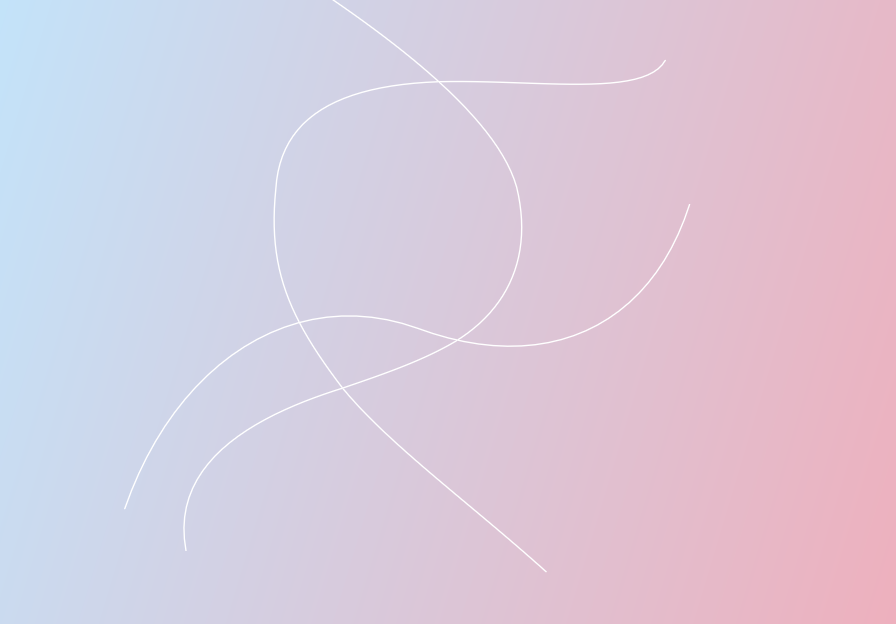
This background is drawn by a Shadertoy shader. Its source:

```glsl
const vec3 SKY_BLUE = vec3(0.765, 0.890, 0.978);
const vec3 ROSE_PINK = vec3(0.932, 0.690, 0.742);
const vec3 LINE_COLOR = vec3(1.0);
const float GRADIENT_LEAN = 0.30;     // sideways shift of the blend per unit of height
const float LINE_HALF_WIDTH = 0.0011; // in canvas heights
const int CURVE_STEPS = 24;

// Points shared by neighbouring curve pieces, in canvas heights
const vec2 LOOP_SHOULDER = vec2(0.828, 0.700);
const vec2 LOOP_HIP = vec2(0.730, 0.453);
const vec2 HOOK_TOP = vec2(0.702, 0.869);
const vec2 HOOK_SIDE = vec2(0.442, 0.697);
const vec2 CROSSING = vec2(0.549, 0.378);
const vec2 WAVE_MIDDLE = vec2(0.669, 0.474);

float segmentDistance(vec2 p, vec2 a, vec2 b) {
    vec2 pa = p - a, ba = b - a;
    return length(pa - ba * clamp(dot(pa, ba) / dot(ba, ba), 0.0, 1.0));
}

vec2 bezierPoint(vec2 a, vec2 b, vec2 c, vec2 d, float t) {
    float s = 1.0 - t;
    return s * s * s * a + 3.0 * s * s * t * b + 3.0 * s * t * t * c + t * t * t * d;
}

float bezierDistance(vec2 p, vec2 a, vec2 b, vec2 c, vec2 d) {
    float nearest = 1e3;
    vec2 previous = a;
    for (int i = 1; i <= CURVE_STEPS; i++) {
        vec2 current = bezierPoint(a, b, c, d, float(i) / float(CURVE_STEPS));
        nearest = min(nearest, segmentDistance(p, previous, current));
        previous = current;
    }
    return nearest;
}

// Strand falling from the top edge, round the right, to the lower left
float loopStrand(vec2 p) {
    float d = bezierDistance(p, vec2(0.534, 1.0), vec2(0.665, 0.910), vec2(0.800, 0.800), LOOP_SHOULDER);
    d = min(d, bezierDistance(p, LOOP_SHOULDER, vec2(0.854, 0.592), vec2(0.816, 0.506), LOOP_HIP));
    d = min(d, bezierDistance(p, LOOP_HIP, vec2(0.676, 0.421), vec2(0.610, 0.399), CROSSING));
    return min(d, bezierDistance(p, CROSSING, vec2(0.431, 0.341), vec2(0.270, 0.270), vec2(0.298, 0.118)));
}

// Strand from the upper right, round the left, to the lower middle
float hookStrand(vec2 p) {
    float d = bezierDistance(p, vec2(1.066, 0.903), vec2(1.032, 0.843), vec2(0.861, 0.873), HOOK_TOP);
    d = min(d, bezierDistance(p, HOOK_TOP, vec2(0.543, 0.863), vec2(0.449, 0.813), HOOK_SIDE));
    d = min(d, bezierDistance(p, HOOK_SIDE, vec2(0.429, 0.569), vec2(0.463, 0.491), CROSSING));
    return min(d, bezierDistance(p, CROSSING, vec2(0.624, 0.287), vec2(0.749, 0.197), vec2(0.875, 0.084)));
}

// Single wave rising from left to right
float waveStrand(vec2 p) {
    float d = bezierDistance(p, vec2(0.200, 0.185), vec2(0.281, 0.419), vec2(0.472, 0.545), WAVE_MIDDLE);
    return min(d, bezierDistance(p, WAVE_MIDDLE, vec2(0.871, 0.399), vec2(1.041, 0.472), vec2(1.105, 0.672)));
}

void mainImage(out vec4 fragColor, in vec2 fragCoord) {
    float pixel = 1.0 / iResolution.y;
    float aspect = iResolution.x * pixel;
    vec2 p = fragCoord * pixel;

    // Leaning blend from the upper left to the lower right
    float blend = (p.x + GRADIENT_LEAN * (1.0 - p.y)) / (aspect + GRADIENT_LEAN);
    vec3 color = mix(SKY_BLUE, ROSE_PINK, blend);

    // Fine lines with smoothed edges
    float d = min(loopStrand(p), min(hookStrand(p), waveStrand(p)));
    float coverage = clamp((LINE_HALF_WIDTH - d) / pixel + 0.5, 0.0, 1.0);
    fragColor = vec4(mix(color, LINE_COLOR, coverage), 1.0);
}
```
